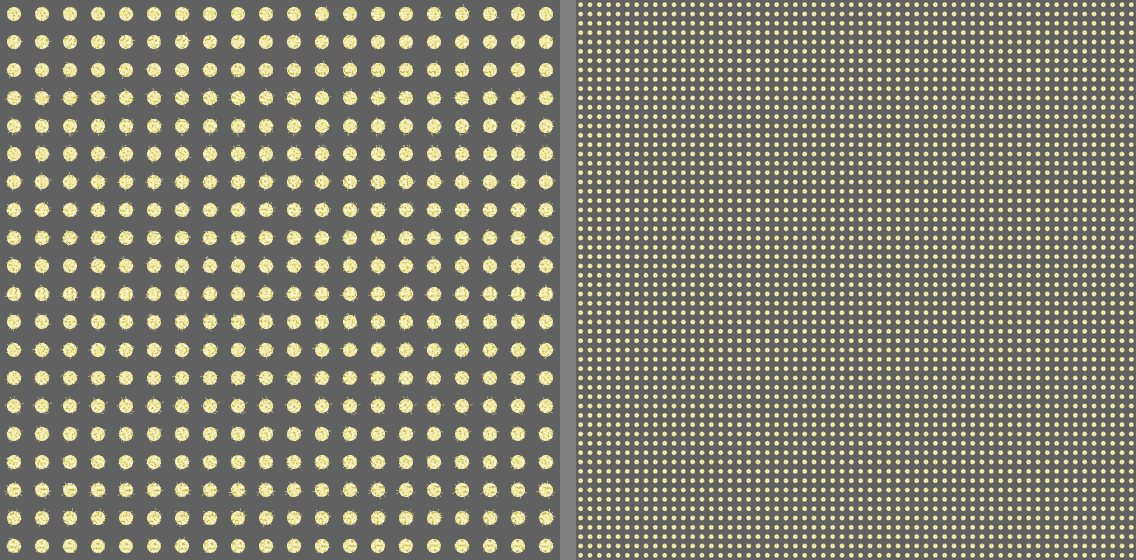
Left, the tile; right, the same tile 3 across and 3 down.
Write a WebGL 1 fragment shader that draws this pattern.

```glsl
precision highp float;
// A 20 by 20 grid of pale gold glitter dots on flat grey.
// Wrapping gradient noise colours the flakes; each row has its own glitter,
// which drifts slowly along the columns, and its own stray flecks at the rim.

uniform vec2 u_resolution;

const float TAU = 6.2831853;
const float REPEATS = 20.0;
const float DOT_RADIUS = 0.25;   // in cells
const float FLAKES = 11.0;       // flakes across one cell
const int STRAYS = 12;

const vec3 GREY = vec3(0.38);
const vec3 MUSTARD = vec3(0.77, 0.71, 0.36);
const vec3 YELLOW = vec3(0.93, 0.89, 0.55);
const vec3 PALE = vec3(0.95, 0.93, 0.69);
const vec3 CREAM = vec3(0.99, 0.98, 0.87);

float hash(vec3 p) {
  p = fract(p * vec3(0.1031, 0.1137, 0.0973));
  p += dot(p, p.zyx + 31.32);
  return fract((p.x + p.y) * p.z);
}

// Dot product of a random lattice gradient with the offset from its corner.
float corner(vec2 lattice, vec2 offset, float period, float seed) {
  float angle = TAU * hash(vec3(mod(lattice, period), seed));
  return dot(vec2(cos(angle), sin(angle)), offset);
}

float gradientNoise(vec2 p, float period, float seed) {
  vec2 i = floor(p);
  vec2 f = p - i;
  vec2 w = f * f * f * (f * (f * 6.0 - 15.0) + 10.0);
  vec2 e = vec2(1.0, 0.0);
  float low = mix(corner(i, f, period, seed),
                  corner(i + e.xy, f - e.xy, period, seed), w.x);
  float high = mix(corner(i + e.yx, f - e.yx, period, seed),
                   corner(i + e.xx, f - e.xx, period, seed), w.x);
  return mix(low, high, w.y);
}

float coverage(float distanceToEdge, float pixel) {
  return clamp(0.5 - distanceToEdge / pixel, 0.0, 1.0);
}

float segmentDistance(vec2 p, vec2 a, vec2 b) {
  vec2 ab = b - a;
  return length(p - a - ab * clamp(dot(p - a, ab) / dot(ab, ab), 0.0, 1.0));
}

vec3 glitterColour(vec2 p, vec2 drift, float seed) {
  float coarse = gradientNoise(p * FLAKES + drift, FLAKES, seed);
  float fine = gradientNoise(p * FLAKES * 2.0 - drift, FLAKES * 2.0, seed + 37.0);
  float n = coarse + 0.5 * fine;
  vec3 colour = mix(MUSTARD, YELLOW, smoothstep(-0.45, -0.22, n));
  colour = mix(colour, PALE, smoothstep(-0.12, 0.04, n));
  return mix(colour, CREAM, smoothstep(0.16, 0.36, n));
}

// Thin flecks and short curls thrown out from the rim of one dot.
float strayFlecks(vec2 p, vec2 cell, float sway, float amount, float pixel) {
  float cover = 0.0;
  for (int i = 0; i < STRAYS; i++) {
    vec3 key = vec3(float(i) * 7.0 + 3.0, cell.y + 11.0, 5.0);
    float angle = TAU * hash(key) + 0.2 * sway;
    float reach = hash(key + 17.0);
    float gap = hash(key + 29.0);
    float present = step(hash(vec3(cell, float(i)) + 43.0), 0.7 * amount);
    vec2 outward = vec2(cos(angle), sin(angle));
    vec2 sideways = vec2(-outward.y, outward.x) * (gap - 0.5) * 0.06;
    vec2 root = outward * (DOT_RADIUS + 0.05 * gap * gap * gap);
    vec2 tip = root + outward * (0.015 + 0.07 * reach * reach * reach) + sideways;
    float fleck = segmentDistance(p, root, tip) - 0.009;
    cover = max(cover, present * coverage(fleck, pixel));
  }
  return cover;
}

void main() {
  vec2 grid = gl_FragCoord.xy / u_resolution * REPEATS;
  vec2 cell = mod(floor(grid), REPEATS);
  vec2 p = fract(grid) - 0.5;
  float pixel = REPEATS / min(u_resolution.x, u_resolution.y);

  // Neighbours in a row differ only slightly, on a closed loop of columns.
  float turn = TAU * cell.x / REPEATS;
  vec2 drift = 0.7 * vec2(cos(turn), sin(turn));

  // Ragged rim and strays, with tidier rows near the top and bottom.
  float wear = 1.0 - 0.85 * smoothstep(7.6, 9.0, abs(cell.y - 8.5));
  float ragged = 0.02 * gradientNoise(p * FLAKES * 2.0 + drift, FLAKES * 2.0, cell.y + 71.0);
  float disc = coverage(length(p) - DOT_RADIUS + ragged, pixel);
  float flecks = strayFlecks(p, cell, drift.y, wear, pixel);

  vec3 glitter = glitterColour(p, drift, cell.y + 1.0);
  vec3 colour = mix(GREY, PALE, 0.8 * flecks);
  gl_FragColor = vec4(mix(colour, glitter, disc), 1.0);
}
```
